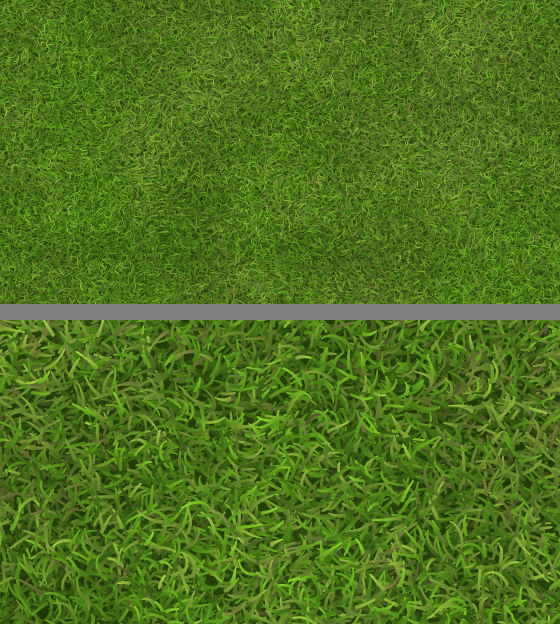
Top, the full canvas; bottom, a detail of the centre.
Give the GLSL for this texture, as a Shadertoy shader.

```glsl
#define LAYERS 7
#define CELL 0.0165
#define BLADE_WIDTH 0.0019
#define DRY_SHARE 0.39
#define SHADE_SPREAD 0.36
#define DEEP_GREEN vec3(0.22, 0.36, 0.07)
#define MID_GREEN vec3(0.28, 0.47, 0.08)
#define BRIGHT_GREEN vec3(0.36, 0.57, 0.10)
#define OLIVE vec3(0.36, 0.46, 0.15)
#define PALE_GREEN vec3(0.45, 0.56, 0.18)
#define STRAW vec3(0.38, 0.41, 0.19)

float hash(vec2 p) {
    return fract(sin(dot(p, vec2(127.1, 311.7))) * 43758.5453);
}

vec4 hash4(vec2 p) {
    float d = dot(p, vec2(127.1, 311.7));
    return fract(sin(vec4(d, d + 17.3, d + 41.9, d + 73.7)) * vec4(43758.5453, 22578.146, 19642.349, 31415.927));
}

float noise(vec2 p) {
    vec2 i = floor(p), f = fract(p);
    f = f * f * (3.0 - 2.0 * f);
    return mix(mix(hash(i), hash(i + vec2(1, 0)), f.x),
               mix(hash(i + vec2(0, 1)), hash(i + vec2(1, 1)), f.x), f.y);
}

float fbm(vec2 p) {
    float sum = 0.0, amp = 0.5;
    for (int i = 0; i < 4; i++) {
        sum += amp * noise(p);
        p = mat2(1.6, 1.2, -1.2, 1.6) * p + 7.3;
        amp *= 0.5;
    }
    return sum / 0.9375;
}

mat2 rotation(float a) {
    float c = cos(a), s = sin(a);
    return mat2(c, s, -s, c);
}

// Lush or dry family first, then one tone inside it
vec3 bladeColor(float family, float tone, float dryShare) {
    vec3 lush = tone < 0.2 ? DEEP_GREEN : tone < 0.67 ? MID_GREEN : BRIGHT_GREEN;
    vec3 dry = tone < 0.15 ? STRAW : tone < 0.61 ? OLIVE : PALE_GREEN;
    return family < dryShare ? dry : lush;
}

void mainImage(out vec4 fragColor, in vec2 fragCoord) {
    float pixel = 1.0 / iResolution.y;
    vec2 uv = fragCoord * pixel;

    // Broad patches and the lean of the tufts
    float dryShare = DRY_SHARE + 1.1 * (fbm(uv * 4.0 + 3.0) - 0.5);
    float light = 0.85 + 0.3 * fbm(uv * 6.0 + 31.0);
    float lean = 3.5 * noise(uv * 11.0 + 57.0);

    vec3 color = DEEP_GREEN * 0.65;

    // Blades, from the shaded bottom to the lit top
    for (int k = 0; k < LAYERS; k++) {
        float layer = float(k);
        float turn = layer * 0.9 + 0.3;
        vec2 p = rotation(turn) * uv / CELL + layer * 13.7;
        vec2 home = floor(p);
        float depth = mix(0.74, 1.14, layer / float(LAYERS - 1));

        for (int j = -1; j <= 1; j++)
        for (int i = -1; i <= 1; i++) {
            vec2 cell = home + vec2(i, j);
            vec4 place = hash4(cell + layer * 37.0);
            vec4 look = hash4(cell + layer * 37.0 + 211.5);

            float angle = lean + turn + (place.z - 0.5) * 4.0;
            vec2 q = rotation(-angle) * (p - cell - place.xy);
            float halfLength = mix(0.35, 0.9, place.w);
            q.y += (look.w - 0.5) * 0.6 * q.x * q.x;

            float along = clamp(q.x, -halfLength, halfLength);
            float tip = 0.5 + 0.5 * along / halfLength;
            float dist = length(q - vec2(along, 0.0)) * CELL;
            float width = BLADE_WIDTH * mix(1.15, 0.5, tip);
            float cover = clamp((width - dist) / pixel + 0.5, 0.0, 1.0);

            float shade = depth * (1.0 + SHADE_SPREAD * (look.z - 0.5)) * mix(0.88, 1.12, tip);
            color = mix(color, bladeColor(look.x, look.y, dryShare) * shade, cover);
        }
    }

    fragColor = vec4(color * light, 1.0);
}
```
